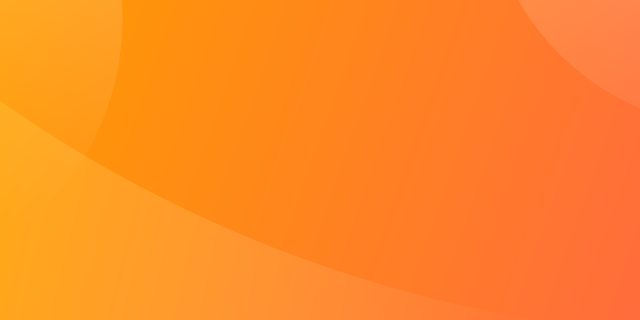
A WebGL 1 fragment shader for this background:

```glsl
precision highp float;

uniform vec2 u_resolution;

const vec3 AMBER = vec3(1.0, 0.61, 0.0);
const vec3 CORAL = vec3(1.0, 0.425, 0.235);
const vec3 GOLD = vec3(1.0, 0.82, 0.3);
const vec3 CREAM = vec3(1.0, 0.9, 0.75);
const vec3 WHITE = vec3(1.0);

// Antialiased coverage of a disc, from 0 outside to 1 inside
float disc(vec2 p, vec2 center, float radius, float pixel) {
  float d = length(p - center) - radius;
  return clamp(0.5 - d / pixel, 0.0, 1.0);
}

// Linear ramp that reaches 0 at "from" and 1 at "to"
float ramp(float from, float to, float v) {
  return clamp((v - from) / (to - from), 0.0, 1.0);
}

// Slanted gradient from upper left to lower right
vec3 backdrop(vec2 p) {
  float along = p.x + 0.35 * (1.0 - p.y);
  return mix(AMBER, CORAL, ramp(0.0, 2.35, along));
}

// Warm tint that pales and fades out toward the right
vec3 addSweep(vec3 color, float x, float coverage) {
  vec3 tint = mix(GOLD, CREAM, ramp(0.0, 1.05, x));
  float alpha = 0.28 * ramp(1.75, 0.0, x);
  return mix(color, tint, alpha * coverage);
}

void main() {
  // Canvas height is one unit
  float pixel = 1.0 / u_resolution.y;
  vec2 p = gl_FragCoord.xy * pixel;
  vec3 color = backdrop(p);

  // Translucent corner discs, brightest at the top
  float veil = 0.13 * ramp(0.3, 1.0, p.y);
  float leftDisc = disc(p, vec2(-0.461, 0.943), 0.844, pixel);
  float rightDisc = disc(p, vec2(2.309, 1.392), 0.793, pixel);
  color = mix(color, WHITE, veil * max(leftDisc, rightDisc));

  // Lower sweep lies outside a very large circle
  float sweep = 1.0 - disc(p, vec2(2.34, 4.0206), 4.0747, pixel);
  color = addSweep(color, p.x, sweep);

  gl_FragColor = vec4(color, 1.0);
}
```
